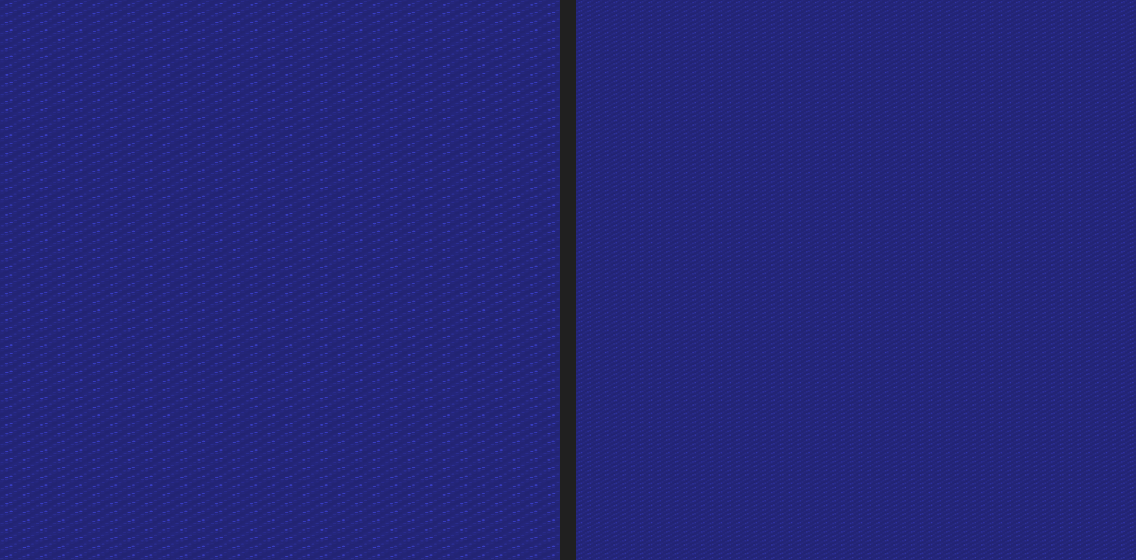
Left: one tile. Right: repeated 2 by 2.
Give the GLSL for this texture, as a three.js fragment shader.

```glsl
// Indigo twill cloth: 32 repeats across and 64 down, in diagonal ribs.
// Each repeat holds 4 by 4 flat stitches; two on the rib form a bright clump,
// the others stay faint, and slow waves vary the clumps from row to row.

varying vec2 vUv;

const float TAU = 6.2831853;

float hash(vec2 p) {
  return fract(sin(dot(p, vec2(12.9898, 78.233))) * 43758.5453);
}

// Small elliptical fleck with a narrow soft edge
float fleck(vec2 local, vec2 radius) {
  return 1.0 - smoothstep(0.35, 1.0, length(local / radius));
}

void main() {
  vec2 threads = vec2(128.0, 256.0);
  vec2 grid = vUv * threads;
  vec2 stitch = mod(floor(grid), threads);
  vec2 local = fract(grid) - 0.5;
  vec2 center = (stitch + 0.5) / threads;

  // Ribs rise to the right, one stitch up for each stitch across
  float rib = 0.5 + 0.5 * cos(TAU * (32.0 * vUv.x - 64.0 * vUv.y));
  float lane = mod(stitch.x - stitch.y + 256.0, 4.0);
  float onRib = 1.0 - step(0.5, lane);
  float besideRib = 1.0 - step(0.5, abs(lane - 1.0));

  // The two middle threads of a repeat are bright, the outer two faint
  float thread = mod(stitch.x, 4.0);
  float bright = 1.0 - step(1.0, abs(thread - 1.5));
  float wave = 0.5 + 0.5 * sin(TAU * (16.0 * center.x + 21.0 * center.y));
  float random = hash(stitch);
  float strength = mix(0.3, 0.62 + 0.38 * wave, bright);
  strength *= 0.85 + 0.3 * random;

  // Bright neighbours lean toward each other, which flattens the clump
  float lean = thread < 1.5 ? 0.25 : -0.25;
  vec2 offset = vec2(0.16 * (random - 0.5), lean);
  float shine = fleck(local - offset, vec2(0.52, 0.5)) * strength;
  shine *= onRib + 0.3 * besideRib;

  // Nearly even cloth, fine grain, then the lit thread
  vec3 cloth = mix(vec3(0.135, 0.141, 0.455), vec3(0.142, 0.149, 0.48), rib);
  cloth *= 0.985 + 0.03 * hash(stitch + 5.0);
  vec3 litThread = vec3(0.22, 0.24, 0.77);
  gl_FragColor = vec4(mix(cloth, litThread, clamp(shine, 0.0, 1.0)), 1.0);
}
```
